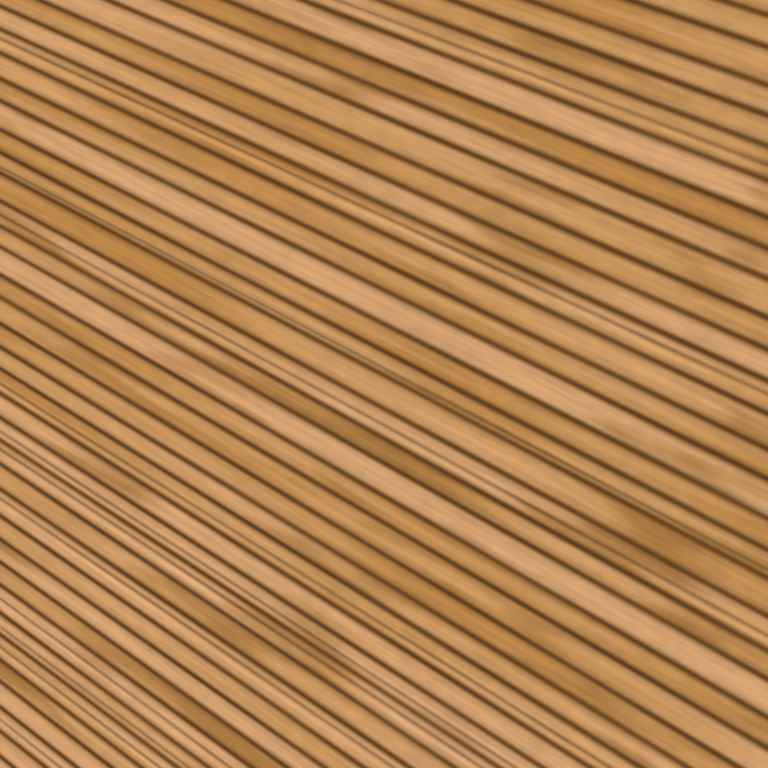
This texture is drawn by a Shadertoy shader. Its source:

```glsl
// Wooden slats in perspective: dark gaps fan out from a vanishing point beyond
// the upper left. Slope towards that point numbers the boards; each board gets
// its own tone, and stretched gradient noise adds streaks, stains and wear.

#define VANISH vec2(-2.7, 2.2)          // where all gaps meet, canvas units
#define BOARDS 85.5                     // boards per unit of slope
#define FIRST_SLOPE 0.447               // slope of gap number zero
#define JITTER 0.13                     // irregularity of the gap positions
#define GAP_WIDTH 0.115                 // soft half width, in boards
#define GRAIN 0.085                     // strength of the fine streaks
#define PINK vec3(0.835, 0.635, 0.445)
#define TAN vec3(0.795, 0.595, 0.375)
#define GOLD vec3(0.735, 0.525, 0.285)
#define STAIN vec3(0.640, 0.450, 0.230)
#define GAP_COLOR vec3(0.365, 0.245, 0.120)

float hash(float n)
{
    return fract(sin(n * 91.345 + 4.7) * 4375.85);
}

vec2 gradientAt(vec2 cell)
{
    float angle = 6.28319 * fract(sin(dot(cell, vec2(127.1, 311.7))) * 4375.85);
    return vec2(cos(angle), sin(angle));
}

// Gradient noise, roughly -0.7 to 0.7
float noise(vec2 p)
{
    vec2 i = floor(p), f = fract(p);
    vec2 u = f * f * f * (f * (f * 6.0 - 15.0) + 10.0);
    vec2 e = vec2(0.0, 1.0);
    float low  = mix(dot(gradientAt(i), f),
                     dot(gradientAt(i + e.yx), f - e.yx), u.x);
    float high = mix(dot(gradientAt(i + e.xy), f - e.xy),
                     dot(gradientAt(i + e.yy), f - e.yy), u.x);
    return mix(low, high, u.y);
}

// Position of a gap, slightly off its regular place
float gapPosition(float index)
{
    return index + JITTER * (2.0 * hash(index) - 1.0);
}

// Soft dark line that never gets thinner than the pixel footprint
float softLine(float dist, float width, float footprint)
{
    float w = max(width, 0.6 * footprint);
    return exp(-dist * dist / (w * w)) * width / w;
}

// Wood colour of one board, with tone drifting along its length
vec3 boardColor(float id, float along, float across)
{
    float tone = 0.1 + 0.85 * hash(id + 37.0);
    tone += 0.45 * noise(vec2(along * 2.2, id * 5.37));
    tone += 0.35 * noise(vec2(along * 3.0, across * 2.3 + 11.0));
    vec3 color = mix(GOLD, TAN, smoothstep(0.0, 0.4, tone));
    color = mix(color, PINK, smoothstep(0.35, 0.75, tone));

    // Darker stains, long and confined to single boards
    float stain = noise(vec2(along * 3.1 + 40.0, id * 3.71))
                + 0.4 * noise(vec2(along * 9.0, across * 2.0));
    color = mix(color, STAIN, 0.75 * smoothstep(0.12, 0.55, stain));

    // Fine grain streaks and faint blotches
    float grain = noise(vec2(along * 7.0, across * 5.0))
                + 0.5 * noise(vec2(along * 18.0, across * 9.0));
    float blotch = noise(vec2(along * 45.0, across * 2.5));
    return color * (1.0 + GRAIN * grain + 0.04 * blotch);
}

void mainImage(out vec4 fragColor, in vec2 fragCoord)
{
    vec2 uv = fragCoord / iResolution.y;

    // Fan coordinates: board number across, distance along
    vec2 ray = uv - VANISH;
    float across = (-ray.y / ray.x - FIRST_SLOPE) * BOARDS;
    float along = length(ray);
    float footprint = fwidth(across);

    // The two gaps around this point and the board between them
    float cell = floor(across);
    float before = across - gapPosition(cell);
    float after = gapPosition(cell + 1.0) - across;
    float id = cell - step(before, 0.0) + step(after, 0.0);
    float gapDist = min(abs(before), abs(after));

    vec3 color = boardColor(id, along, across);

    // Some boards carry a faint extra groove beside a pale streak
    float split = gapPosition(id) + mix(0.35, 0.65, hash(id + 71.0));
    float grooved = step(0.72, hash(id + 53.0));
    color *= 1.0 - 0.26 * grooved * softLine(across - split, 0.08, footprint);
    color *= 1.0 + 0.05 * grooved * softLine(across - split - 0.2, 0.1, footprint);

    // Shaded board edges, then the gap with uneven depth
    color *= 1.0 - 0.10 * softLine(gapDist, 0.24, footprint);
    float depth = 0.92 + 0.25 * noise(vec2(along * 4.0, floor(across + 0.5) * 2.63));
    float gap = softLine(gapDist, GAP_WIDTH, footprint);
    color = mix(color, GAP_COLOR, clamp(gap * depth, 0.0, 1.0));

    fragColor = vec4(color, 1.0);
}
```
